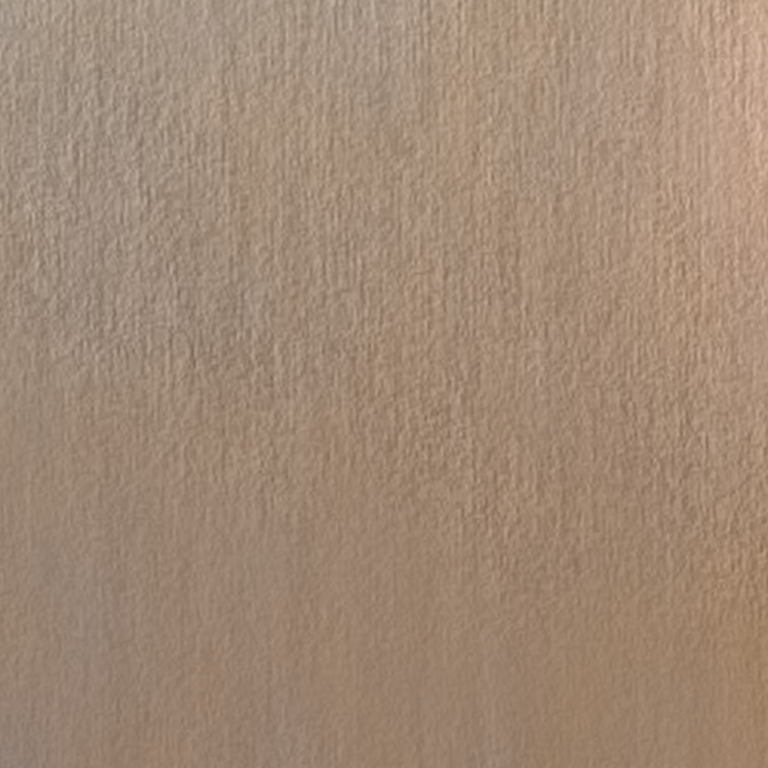
Write a WebGL 1 fragment shader that draws this texture.

```glsl
precision highp float;
// Brushed warm metal: a soft taupe-to-rose sheen under fine vertical grain.
// Corner colours and a side glow form the sheen; partly embossed value noise
// forms short grains and thin hairlines that soften toward the lower left.
uniform vec2 u_resolution;

// Sheen colours
const vec3 TOP_LEFT     = vec3(0.652, 0.592, 0.530);
const vec3 TOP_RIGHT    = vec3(0.685, 0.585, 0.497);
const vec3 BOTTOM_LEFT  = vec3(0.576, 0.495, 0.437);
const vec3 BOTTOM_RIGHT = vec3(0.610, 0.500, 0.405);
const vec3 GLOW_TINT    = vec3(0.095, 0.073, 0.080);
const vec3 TAN_SHIFT    = vec3(0.007, 0.000, -0.010);
const vec2 GLOW_CENTER  = vec2(1.04, 0.82);
const vec2 GLOW_RADIUS  = vec2(0.18, 0.32);

// Grain frequencies are in cells across the canvas
const vec2 GRAIN_FREQ    = vec2(190.0, 105.0);
const vec2 SPECK_FREQ    = vec2(250.0, 190.0);
const vec2 HAIRLINE_FREQ = vec2(205.0, 15.0);
const vec2 BAND_FREQ     = vec2(55.0, 4.5);
const vec2 BLOTCH_FREQ   = vec2(8.0, 5.0);
const vec2 EMBOSS_STEP   = vec2(0.0042, -0.0022); // light-to-shadow offset
const float EMBOSS_SHADE  = 0.45;  // share of the shifted copy taken away
const float GRAIN_GAIN    = 0.039;
const float SPECK_GAIN    = 0.044;
const float HAIRLINE_GAIN = 0.032;
const float BAND_GAIN     = 0.011;
const float CALM_GRAIN    = 0.48;  // grain strength left in the smooth area

float hash(vec2 p) {
  vec3 q = fract(vec3(p.xyx) * 0.1031);
  q += dot(q, q.yzx + 33.33);
  return fract((q.x + q.y) * q.z);
}

// Smooth value noise in the range -1 to 1
float noise(vec2 p) {
  vec2 cell = floor(p);
  vec2 f = fract(p);
  f = f * f * (3.0 - 2.0 * f);
  float low = mix(hash(cell), hash(cell + vec2(1.0, 0.0)), f.x);
  float high = mix(hash(cell + vec2(0.0, 1.0)), hash(cell + vec2(1.0, 1.0)), f.x);
  return 2.0 * mix(low, high, f.y) - 1.0;
}

// Noise with a shifted copy removed, giving lit and shaded sides
float emboss(vec2 p, vec2 freq, vec2 shift) {
  return noise(p * freq) - EMBOSS_SHADE * noise((p + shift) * freq);
}

vec3 sheen(vec2 uv) {
  float rise = pow(uv.y, 1.4);
  vec3 color = mix(mix(BOTTOM_LEFT, BOTTOM_RIGHT, uv.x),
                   mix(TOP_LEFT, TOP_RIGHT, uv.x), rise);
  vec2 toGlow = (uv - GLOW_CENTER) / GLOW_RADIUS;
  color += GLOW_TINT * exp(-dot(toGlow, toGlow));
  float blotch = noise(uv * BLOTCH_FREQ) + 0.6 * noise(uv * BLOTCH_FREQ * 2.3 + 17.0);
  return color + TAN_SHIFT * blotch;
}

// Grain is strong above a diagonal that falls to the right
float grainStrength(vec2 uv) {
  float edge = mix(0.46, 0.16, uv.x) + 0.05 * noise(uv * 7.0 + 40.0);
  float rough = smoothstep(-0.15, 0.15, uv.y - edge);
  float patches = 1.0 + 0.25 * noise(uv * vec2(17.0, 11.0) + 80.0);
  return mix(CALM_GRAIN, 1.0, rough) * patches;
}

float brushedGrain(vec2 uv) {
  // Slight wander keeps the grains off a visible lattice
  vec2 p = uv + vec2(0.002, 0.005) * vec2(noise(uv * 42.0), noise(uv * 35.0 + 9.0));
  float grain = GRAIN_GAIN * emboss(p + 0.31, GRAIN_FREQ, EMBOSS_STEP);
  float speck = SPECK_GAIN * emboss(p + 1.73, SPECK_FREQ, EMBOSS_STEP);
  float hairline = HAIRLINE_GAIN * emboss(uv + 2.47, HAIRLINE_FREQ, vec2(0.0045, 0.0));
  // Hairlines lead at the upper left, short grains elsewhere
  float brushed = smoothstep(0.1, 0.9, uv.y + 0.3 * (0.5 - uv.x));
  return grain + speck + hairline * mix(0.7, 1.2, brushed);
}

void main() {
  vec2 uv = gl_FragCoord.xy / u_resolution;
  vec3 color = sheen(uv);
  float band = BAND_GAIN * noise(uv * BAND_FREQ + 31.0);
  color += brushedGrain(uv) * grainStrength(uv) + band;
  gl_FragColor = vec4(clamp(color, 0.0, 1.0), 1.0);
}
```
